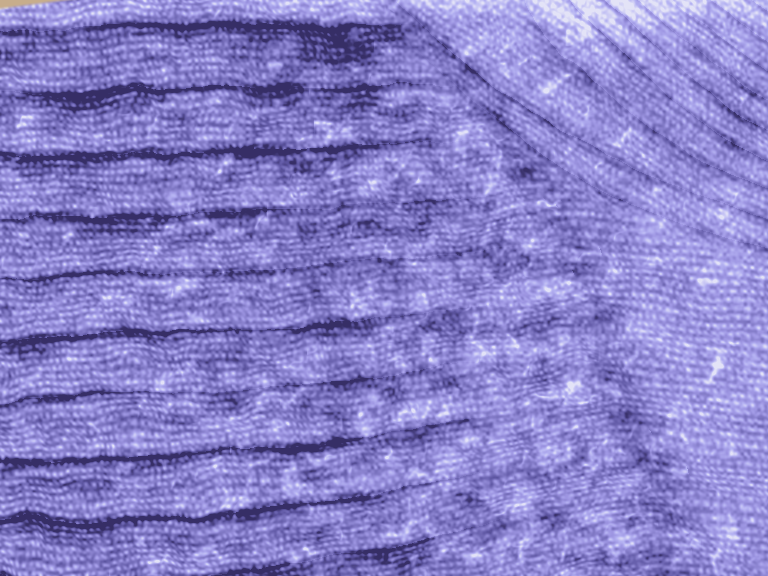
This texture is drawn by a Shadertoy shader. Its source:

```glsl
// A worn violet knit: wavy horizontal ribs on the left, a curved seam, and
// fanned ribs above plain knit on the right. Each part adds to one brightness
// value (stitches, grooves, fuzz, soft light), which a colour ramp then tints.

float hash(vec2 p) {
    vec3 q = fract(vec3(p.xyx) * 0.1031);
    q += dot(q, q.yzx + 33.33);
    return fract((q.x + q.y) * q.z);
}

float noise(vec2 p) {
    vec2 i = floor(p), f = fract(p);
    f = f * f * (3.0 - 2.0 * f);
    return mix(mix(hash(i), hash(i + vec2(1, 0)), f.x),
               mix(hash(i + vec2(0, 1)), hash(i + vec2(1, 1)), f.x), f.y);
}

float fbm(vec2 p) {
    float sum = 0.0, amp = 0.5;
    for (int i = 0; i < 4; i++) {
        sum += amp * noise(p);
        p = mat2(1.6, 1.2, -1.2, 1.6) * p + 7.3;
        amp *= 0.5;
    }
    return sum / 0.9375;
}

float blob(vec2 p, vec2 centre, vec2 radius) {
    vec2 d = (p - centre) / radius;
    return exp(-dot(d, d));
}

// Uneven rows of slanted stitches, about -0.5 to 0.5; pitch is one stitch.
float stitches(vec2 p, vec2 pitch) {
    vec2 q = p / pitch;
    q += 1.3 * (vec2(noise(q * 0.3), noise(q * vec2(0.16, 0.25) + 40.0)) - 0.5);
    float row = floor(q.y);
    q.x += 0.35 * fract(q.y) + hash(vec2(row, 3.0));
    float yarn = 0.5 + 0.5 * cos(6.2832 * (fract(q.y) - 0.5));
    float bead = 0.5 + 0.5 * cos(6.2832 * q.x);
    float uneven = noise(vec2(q.x * 0.9, row * 7.0)) - 0.5;
    return 0.55 * (yarn - 0.5) + 0.6 * yarn * (bead - 0.5) + 0.6 * uneven * yarn;
}

// Groove at whole numbers of v: a soft line with a shadow just below it.
float groove(float v, float lineWidth, float shadowWidth) {
    float f = fract(v);
    float nearest = min(f, 1.0 - f);
    return 0.6 * exp(-pow(nearest / lineWidth, 2.0))
         + 0.4 * (1.0 - smoothstep(0.0, shadowWidth, 1.0 - f)) * smoothstep(0.0, 0.06, f);
}

// Scattered short bent fibres, one or none in each cell.
float fibres(vec2 p, float size, float density) {
    vec2 q = p / size;
    q += 0.6 * (vec2(noise(q * 2.3), noise(q * 2.3 + 19.0)) - 0.5);
    vec2 cell = floor(q);
    float sum = 0.0;
    for (int j = -1; j <= 1; j++)
    for (int i = -1; i <= 1; i++) {
        vec2 id = cell + vec2(i, j);
        float angle = 0.6 + 2.0 * (hash(id + 5.1) - 0.5);
        vec2 dir = vec2(cos(angle), sin(angle));
        vec2 d = q - id - vec2(hash(id + 1.7), hash(id + 8.3));
        float halfLength = 0.05 + 0.25 * hash(id + 3.9);
        d -= dir * clamp(dot(d, dir), -halfLength, halfLength);
        float present = step(hash(id + 12.6), density);
        sum = max(sum, present * (0.4 + 0.6 * hash(id + 2.2)) * exp(-dot(d, d) * 45.0));
    }
    return sum;
}

vec3 violetRamp(float tone) {
    vec3 c = mix(vec3(0.21, 0.18, 0.40), vec3(0.37, 0.34, 0.64), smoothstep(0.0, 0.24, tone));
    c = mix(c, vec3(0.50, 0.47, 0.77), clamp((tone - 0.2) / 0.2, 0.0, 1.0));
    c = mix(c, vec3(0.62, 0.59, 0.89), clamp((tone - 0.4) / 0.2, 0.0, 1.0));
    c = mix(c, vec3(0.71, 0.70, 0.95), clamp((tone - 0.6) / 0.18, 0.0, 1.0));
    return mix(c, vec3(0.89, 0.89, 0.97), clamp((tone - 0.78) / 0.25, 0.0, 1.0));
}

float leftPanel(vec2 p, float wear) {
    float wave = 0.03 * (fbm(p * vec2(5.0, 3.0)) - 0.5) + 0.02 * (fbm(p * vec2(18.0, 10.0)) - 0.5);
    float height = p.y - 0.15 * (1.0 - p.y) * p.x * p.x + wave;
    float v = (height - 0.844) / 0.107;
    float scallop = 0.1 + 0.4 * noise(vec2(p.x * 13.0, floor(v) * 5.0));
    float broken = 0.35 + 1.0 * noise(vec2(p.x * 9.0, floor(v + 0.5) * 4.0));
    float fade = (1.0 - smoothstep(0.5, 0.98, p.x)) * broken;
    float fuzzyEdge = exp(-pow((1.0 - fract(v) - scallop - 0.05) / 0.1, 2.0)) * noise(p * 34.0);
    float crown = 0.09 * sin(6.2832 * (fract(v) - 0.42));
    return 0.46 - 0.6 * fade * groove(v, 0.07, scallop) - crown + 0.22 * fuzzyEdge
         + (0.42 - 0.12 * wear) * stitches(vec2(p.x, height), vec2(0.0125, 0.0135));
}

float rightPanel(vec2 p) {
    float d = 1.333 - p.x;
    float slope = 0.2 + 0.45 * smoothstep(0.5, 0.85, p.y - 0.4 * d - 0.6 * d * d);
    float level = p.y - slope * d - 0.6 * d * d + 0.02 * (fbm(p * 8.0) - 0.5);
    float ribbed = smoothstep(0.52, 0.58, level);
    float ribs = groove((level - 0.566) / 0.052, 0.17, 0.45) * (0.4 + 0.9 * noise(p * 11.0));
    float plain = stitches(vec2(p.x, p.y + 0.12 * p.x), vec2(0.015, 0.0145));
    vec2 turned = vec2(0.83 * p.x - 0.56 * p.y, 0.56 * p.x + 0.83 * p.y);
    float fanned = stitches(turned, vec2(0.0135, 0.0125));
    return 0.54 - 0.36 * ribbed * (ribs - 0.15) + mix(0.36 * plain, 0.28 * fanned, ribbed);
}

void mainImage(out vec4 fragColor, in vec2 fragCoord) {
    vec2 p = fragCoord / iResolution.y;
    p.x += 0.5 * (1.3333 - iResolution.x / iResolution.y);
    float seamX = 1.16 - 0.30 * p.y - 0.2 * pow(p.y, 4.0) + 0.04 * (fbm(p * 9.0) - 0.5);
    float fromSeam = p.x - seamX;
    float wear = smoothstep(0.15, 0.75, p.x) * (1.0 - smoothstep(-0.02, 0.12, fromSeam));

    // Cloth panels and the seam between them
    float tone = mix(leftPanel(p, wear), rightPanel(p), smoothstep(-0.04, 0.04, fromSeam));
    tone -= 0.2 * exp(-pow((fromSeam - 0.02) / 0.045, 2.0));
    tone += 0.07 * exp(-pow((fromSeam + 0.045) / 0.04, 2.0));

    // Matted fuzz and loose fibres
    tone += (0.32 + 0.35 * wear) * (fbm(p * vec2(22.0, 30.0)) - 0.5);
    tone += 0.38 * fibres(p, 0.06, 0.15 + 0.35 * wear);
    tone += 0.3 * fibres(p + 3.7, 0.034, 0.14 + 0.36 * wear);
    tone += 0.3 * (noise(p * 170.0) - 0.5);

    // Soft light and fold shadows
    tone -= 0.3 * blob(p, vec2(0.60, 0.88), vec2(0.13, 0.09));
    tone -= 0.12 * blob(p, vec2(0.0, 0.0), vec2(0.55, 0.3));
    tone += 0.12 * blob(p, vec2(1.25, 0.35), vec2(0.18, 0.3));
    tone += 0.3 * blob(p, vec2(1.1, 1.03), vec2(0.3, 0.13));
    tone += 0.22 * smoothstep(0.95, 1.0, p.y + 0.01 * sin(p.x * 14.0));
    tone += 0.24 * (fbm(p * 3.5 + 11.0) - 0.5) - 0.01;

    // Warm backdrop past the cloth's upper left edge
    float backdrop = smoothstep(-0.004, 0.004, p.y - 0.985 - 0.13 * p.x);
    fragColor = vec4(mix(violetRamp(tone), vec3(0.78, 0.68, 0.55), backdrop), 1.0);
}
```
